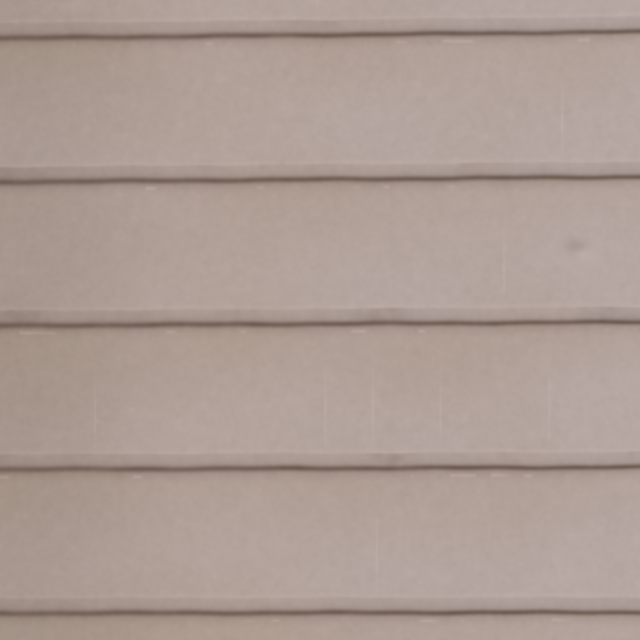
Reproduce this texture procedurally as a WebGL 2 fragment shader.

```glsl
#version 300 es
precision highp float;
// Painted horizontal lap boards with dark grooves, dull bevels and light wear.
uniform vec2 u_resolution;
out vec4 outColor;

const vec3 WARM_PAINT = vec3(0.665, 0.592, 0.538);
const vec3 PINK_PAINT = vec3(0.708, 0.648, 0.632);
const vec3 BEVEL_TINT = vec3(0.955, 0.945, 0.940);
const vec3 GROOVE_COLOR = vec3(0.430, 0.360, 0.320);
const vec3 STAIN_COLOR = vec3(0.540, 0.470, 0.445);

const float FIRST_GROOVE = 0.0417;  // height of the lowest groove
const float PITCH = 0.2246;         // board height at the left side
const float TILT = 0.0015;          // rise of the lowest groove
const float FAN = 0.0022;           // growth of the pitch to the right
const float GROOVE_WIDTH = 0.0046;
const float BEVEL_HEIGHT = 0.026;
const float GRAIN_AMOUNT = 0.010;
const float MARK_CHANCE = 0.13;

vec3 hash3(vec2 p) {
    vec3 q = fract(vec3(p.xyx) * vec3(0.1031, 0.1030, 0.0973));
    q += dot(q, q.yxz + 33.33);
    return fract((q.xxy + q.yzz) * q.zyx);
}

// Cellular noise: one signed soft blob per cell, roughly -1 to 1.
float blobNoise(vec2 p) {
    vec2 cell = floor(p);
    float sum = 0.0;
    for (int j = -1; j <= 1; j++) {
        for (int i = -1; i <= 1; i++) {
            vec2 c = cell + vec2(i, j);
            vec3 h = hash3(c + 71.0);
            vec2 r = p - c - h.xy;
            float fall = max(0.0, 1.0 - dot(r, r));
            sum += (h.z * 2.0 - 1.0) * fall * fall;
        }
    }
    return sum;
}

// Sparse small dents: a dark spot with a pale rim on one side.
vec2 dents(vec2 p) {
    vec2 cell = floor(p);
    vec2 result = vec2(0.0);
    for (int j = -1; j <= 1; j++) {
        for (int i = -1; i <= 1; i++) {
            vec2 c = cell + vec2(i, j);
            vec3 h = hash3(c + 19.0);
            float present = step(h.z, MARK_CHANCE);
            vec2 r = (p - c - h.xy) * vec2(8.0, 13.0);
            vec2 rim = r + vec2(-0.7, 1.1);
            result += present * vec2(exp(-dot(r, r)), exp(-dot(rim, rim)));
        }
    }
    return result;
}

float bell(float x, float width) {
    return exp(-x * x / (width * width));
}

void main() {
    vec2 uv = gl_FragCoord.xy / u_resolution;

    // Board coordinates: grooves fan out slightly towards the right.
    float pitch = PITCH + FAN * uv.x;
    float row = (uv.y - FIRST_GROOVE - TILT * uv.x) / pitch;
    float nearest = floor(row + 0.5);
    float rise = fract(row);
    float wobble = 0.0006 * sin(uv.x * 21.0 + nearest * 2.3)
                 + 0.0004 * sin(uv.x * 57.0 + nearest * 4.1);
    float d = (row - nearest) * pitch + wobble;

    // Paint: warm at the left and under each groove, pinker to the lower right.
    float mottle = blobNoise(uv * vec2(6.0, 9.0));
    float pinkness = 0.12 + 0.58 * uv.x + 0.38 * (1.0 - smoothstep(0.25, 1.0, rise));
    vec3 color = mix(WARM_PAINT, PINK_PAINT, clamp(pinkness + 0.16 * mottle, 0.0, 1.0));
    color *= 0.955 + 0.055 * smoothstep(0.0, 0.35, uv.x);

    // Bevel above the groove, with a faint pale upper lip and patchy dirt.
    float bevel = smoothstep(-0.002, 0.002, d)
                * (1.0 - smoothstep(BEVEL_HEIGHT - 0.005, BEVEL_HEIGHT, d));
    float dirt = smoothstep(0.15, 0.75, blobNoise(vec2(uv.x * 9.0, nearest * 5.3 + d * 12.0)));
    float flecks = 0.6 + 0.4 * blobNoise(uv * vec2(55.0, 85.0));
    color *= mix(vec3(1.0), BEVEL_TINT, bevel * (0.75 + 0.25 * mottle));
    color = mix(color, STAIN_COLOR, bevel * dirt * flecks * 0.38);
    color += 0.012 * bell(d - BEVEL_HEIGHT, 0.004);

    // Groove: dark core, soft shade around it and a broken pale chip line below.
    float strength = 0.84 + 0.10 * uv.x + 0.09 * blobNoise(vec2(uv.x * 26.0, nearest * 3.7));
    float width = GROOVE_WIDTH * (1.12 - 0.22 * uv.x);
    float shade = bell(d + 0.002, 0.013);
    color = mix(color, GROOVE_COLOR, 0.20 * shade);
    color = mix(color, GROOVE_COLOR, clamp(strength, 0.0, 1.0) * bell(d, width));
    float chips = smoothstep(0.35, 0.8, blobNoise(vec2(uv.x * 48.0, nearest * 7.1)));
    color += 0.045 * chips * bell(d + 0.012, 0.003);

    // Scattered dents and faint upright scratches on the flat faces.
    float face = smoothstep(BEVEL_HEIGHT, BEVEL_HEIGHT + 0.015, abs(d));
    vec2 dent = dents(uv * 7.0) * face;
    color = mix(color, STAIN_COLOR, 0.36 * dent.x);
    color += 0.028 * dent.y;
    float lane = floor(uv.x * 11.0);
    vec3 pick = hash3(vec2(lane, floor(row) + 40.0));
    float scratch = bell(fract(uv.x * 11.0) - 0.3 - 0.4 * pick.x, 0.025);
    color += 0.022 * scratch * step(0.88, pick.z) * face * bell(rise - 0.4, 0.22);

    // Fine soft grain.
    float grain = 0.6 * blobNoise(uv * 75.0) + 0.6 * blobNoise(uv * 150.0 + 9.0);
    color += GRAIN_AMOUNT * grain * vec3(1.0, 0.98, 1.04);

    outColor = vec4(clamp(color, 0.0, 1.0), 1.0);
}
```
